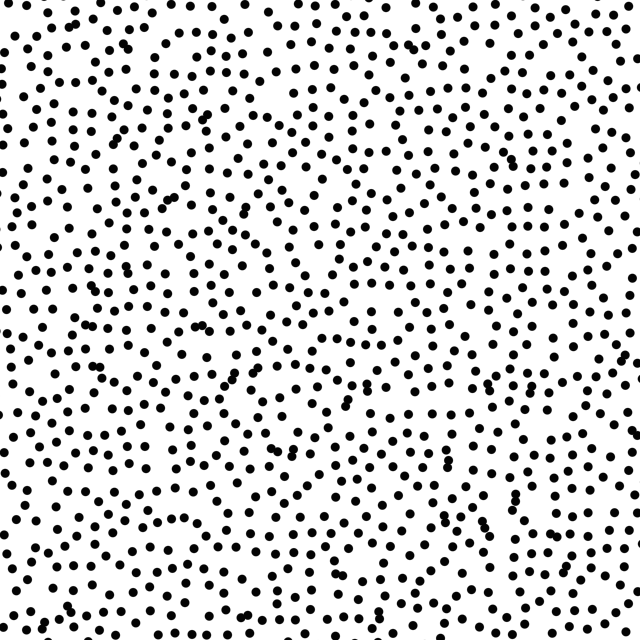
A WebGL 1 fragment shader for this pattern:

```glsl
precision highp float;
// Black round dots scattered evenly at random on white, a few touching in clumps.

uniform vec2 u_resolution;

const float CELLS = 32.0;         // cells along the shorter canvas side
const float DOT_RADIUS = 0.224;   // lengths below are in cells
const float SPACING = 0.95;       // dots closer than this repel each other
const float REPULSION = 0.42;
const float MAX_DRIFT = 0.9;      // keeps each dot within reach of the 3x3 search
const float TWIN_SHARE = 0.035;   // share of dots with a touching twin
const vec3 PAPER = vec3(1.0);
const vec3 INK = vec3(0.01);

// Sine-free hash of a cell to two values in 0..1
vec2 hash22(vec2 p) {
  vec3 q = fract(p.xyx * vec3(0.1031, 0.1030, 0.0973));
  q += dot(q, q.yzx + 33.33);
  return fract((q.xx + q.yz) * q.zy);
}

vec2 seedPoint(vec2 cell) {
  return cell + hash22(cell + 57.0);
}

// Displacement of point a away from a close point b
vec2 repel(vec2 a, vec2 b) {
  vec2 delta = a - b;
  float gap = max(length(delta), 0.0001);
  return delta / gap * max(SPACING - gap, 0.0) * REPULSION;
}

// First relaxation: spread the random seeds apart
vec2 spreadPoint(vec2 cell) {
  vec2 point = seedPoint(cell);
  vec2 push = vec2(0.0);
  for (int y = -1; y <= 1; y++) {
    for (int x = -1; x <= 1; x++) {
      push += repel(point, seedPoint(cell + vec2(x, y)));
    }
  }
  return point + push;
}

// Second relaxation, with a bounded drift from the cell centre
vec2 settledPoint(vec2 cell) {
  vec2 point = spreadPoint(cell);
  vec2 push = vec2(0.0);
  for (int y = -1; y <= 1; y++) {
    for (int x = -1; x <= 1; x++) {
      push += repel(point, spreadPoint(cell + vec2(x, y)));
    }
  }
  vec2 centre = cell + 0.5;
  return centre + clamp(point + push - centre, -MAX_DRIFT, MAX_DRIFT);
}

// Distance to the dot of a cell, including its occasional twin
float dotDistance(vec2 p, vec2 cell) {
  vec2 centre = settledPoint(cell);
  float dist = length(p - centre);
  vec2 chance = hash22(cell + 211.0);
  if (chance.x < TWIN_SHARE) {
    float angle = 6.2832 * chance.y;
    vec2 twin = centre + 0.36 * vec2(cos(angle), sin(angle));
    dist = min(dist, length(p - twin));
  }
  return dist - DOT_RADIUS;
}

// Distance to the nearest dot around p
float scatterDistance(vec2 p) {
  vec2 home = floor(p);
  float nearest = 10.0;
  for (int y = -1; y <= 1; y++) {
    for (int x = -1; x <= 1; x++) {
      nearest = min(nearest, dotDistance(p, home + vec2(x, y)));
    }
  }
  return nearest;
}

void main() {
  float scale = CELLS / min(u_resolution.x, u_resolution.y);
  vec2 p = gl_FragCoord.xy * scale;
  float edge = 0.75 * scale;
  float paper = smoothstep(-edge, edge, scatterDistance(p));
  gl_FragColor = vec4(mix(INK, PAPER, paper), 1.0);
}
```
